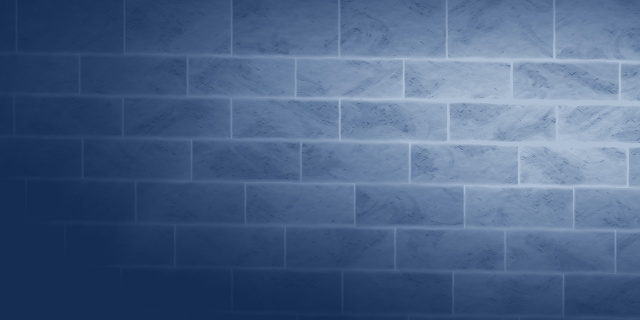
A Shadertoy shader for this texture:

```glsl
// Worn, blue-lit brick wall in running bond with pale mortar and a soft side light.

const vec3 SHADOW_BLUE = vec3(0.085, 0.175, 0.325);
const vec3 MID_BLUE = vec3(0.38, 0.48, 0.62);
const vec3 PALE_BLUE = vec3(0.68, 0.75, 0.83);
const float ROW_HEIGHT = 0.1335;
const float FIRST_JOINT = 0.18;   // depth of the first bed joint below the top
const float MID_X = 1.04;

// One head-joint position per row; the other joints follow by repetition.
const float ROW_SHIFT[8] = float[8](1.060, 0.924, 1.062, 0.940, 1.109, 0.891, 1.070, 0.930);

vec2 hash2(vec2 p) {
    vec3 q = fract(p.xyx * vec3(0.1031, 0.1030, 0.0973));
    q += dot(q, q.yzx + 33.33);
    return fract((q.xx + q.yz) * q.zy);
}

// Layered, rotated sines: smooth blotches of roughly -1 to 1.
float blotches(vec2 p) {
    float sum = 0.0, gain = 0.5;
    for (int i = 0; i < 5; i++) {
        p += 0.7 * sin(p.yx * 1.3 + float(i) * 1.7);
        sum += gain * sin(p.x) * cos(p.y);
        p = mat2(1.5, 1.1, -1.1, 1.5) * p + 2.3;
        gain *= 0.68;
    }
    return sum;
}

// Cellular chips: a random share of the cells holds one soft-edged spot.
float chips(vec2 p, float density, float blur) {
    vec2 cell = floor(p);
    float mark = 0.0;
    for (int y = -1; y <= 1; y++)
    for (int x = -1; x <= 1; x++) {
        vec2 id = cell + vec2(x, y);
        vec2 kind = hash2(id + 71.0);
        float radius = mix(0.12, 0.5, kind.y * kind.y);
        float d = length(p - id - hash2(id));
        float spot = 1.0 - smoothstep(radius - blur, radius + blur, d);
        mark = max(mark, spot * (1.0 - smoothstep(density - 0.03, density, kind.x)));
    }
    return mark;
}

// Brick layout: xy = brick id, z = distance to head joint, w = to bed joint.
vec4 brickLayout(vec2 p) {
    float depth = 1.0 - p.y - 0.0145 * (p.x - MID_X);
    depth += 0.008 * sin(3.9 * (depth - FIRST_JOINT));
    depth += 0.0009 * sin(p.x * 31.0) + 0.0006 * sin(p.x * 83.0 + p.y * 20.0);
    float level = (depth - FIRST_JOINT) / ROW_HEIGHT + 1.0;
    float row = clamp(floor(level), 0.0, 7.0);
    float v = level - row;
    float bed = row < 0.5 ? 1.0 - v : min(v, 1.0 - v);

    float width = 0.336 + 0.0016 * row;
    float wobble = 0.0004 * sin(p.y * 90.0 + row * 2.0);
    float along = (p.x + wobble - ROW_SHIFT[int(row)]) / width;
    float u = fract(along);
    return vec4(floor(along), row, min(u, 1.0 - u) * width, bed * ROW_HEIGHT);
}

// Broad elliptical pool of light, tilted, fading faster towards the top.
float sideLight(vec2 uv) {
    vec2 d = uv - vec2(0.86, 0.64);
    d.x += 0.25 * d.y;
    d /= vec2(0.57, d.y > 0.0 ? 0.42 : 0.51);
    return exp(-dot(d, d));
}

float lineMask(float d, float halfWidth, float soft) {
    return 1.0 - smoothstep(halfWidth - soft, halfWidth + soft, d);
}

vec3 blueRamp(float t) {
    vec3 low = mix(SHADOW_BLUE, MID_BLUE, clamp(t * 2.0, 0.0, 1.0));
    return mix(low, PALE_BLUE, clamp(t * 2.0 - 1.0, 0.0, 1.0));
}

void mainImage(out vec4 fragColor, in vec2 fragCoord) {
    vec2 uv = fragCoord / iResolution.xy;
    vec2 p = vec2(uv.x * 2.0, uv.y);
    float pixel = 1.0 / iResolution.y;
    vec4 brick = brickLayout(p);
    vec2 tone = hash2(brick.xy + 20.0);

    // Mortar: thin crisp head joints, wider and hazier bed joints.
    float patchy = 0.8 + 0.5 * blotches(p * vec2(11.0, 25.0));
    float head = lineMask(brick.z, 0.0028, 0.001 + pixel * 0.8);
    float bed = lineMask(brick.w, 0.0065, 0.003 + pixel);
    float haze = exp(-brick.w / 0.014) * patchy + 0.25 * exp(-brick.z / 0.012);
    float mortar = max(head * mix(0.8, 1.5, tone.y), bed * 0.6);
    float face = 1.0 - max(head, bed);

    // Wear: stains, streaks, grain and clustered dark chips on the brick faces.
    vec2 stone = p + tone * 7.0;
    float stain = blotches(stone * vec2(13.0, 19.0));
    float streak = blotches(stone * vec2(22.0, 130.0));
    float grain = blotches(stone * vec2(90.0, 150.0));
    vec2 ragged = stone + 0.004 * sin(stone.yx * vec2(240.0, 190.0));
    float cluster = smoothstep(-0.2, 0.6, stain);
    float wear = 0.6 * chips(ragged * vec2(34.0, 75.0), 0.02 + 0.2 * cluster, 0.14);
    wear = max(wear, 0.9 * chips(ragged * vec2(75.0, 165.0), 0.04 + 0.22 * cluster, 0.22));

    // Shade the brick faces, then lift the joints in proportion to the light.
    float light = sideLight(uv) + 0.035 * blotches(p * 3.0 + 1.0);
    float shade = 1.0 + 0.18 * (tone.x - 0.5);
    shade -= face * (0.16 * cluster + 0.05 * streak + 0.05 * grain + 0.2 * wear);
    shade += 0.17 * haze + 0.20 * mortar;
    float value = light * shade - 0.065 + 0.03 * mortar + 0.012 * stain;
    fragColor = vec4(blueRamp(value), 1.0);
}
```
